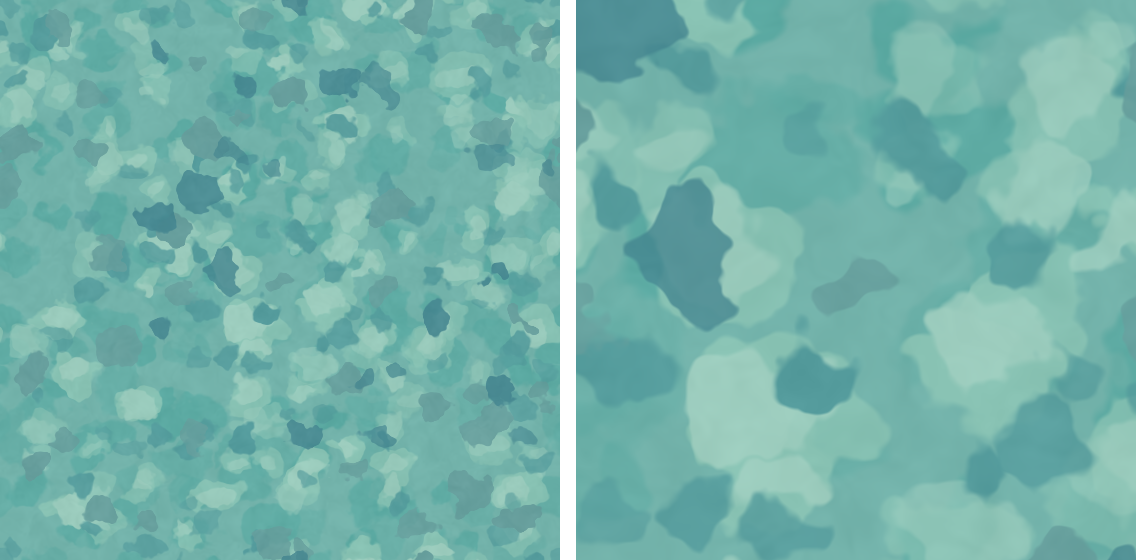
Left: the whole. Right: its middle third, enlarged.
A Shadertoy shader for this pattern:

```glsl
const vec3 BASE  = vec3(0.450, 0.700, 0.668);
const vec3 TEAL  = vec3(0.355, 0.664, 0.634);
const vec3 LIGHT = vec3(0.535, 0.762, 0.702);
const vec3 PALE  = vec3(0.612, 0.800, 0.742);
const vec3 DEEP  = vec3(0.325, 0.605, 0.610);
const vec3 GREY  = vec3(0.400, 0.618, 0.612);
const vec3 DARK  = vec3(0.270, 0.525, 0.565);

vec3 hash3(vec3 p) {
    p = fract(p * vec3(0.1031, 0.1030, 0.0973));
    p += dot(p, p.yxz + 33.33);
    return fract((p.xxy + p.yxx) * p.zyx);
}

// Tiling value noise, centred on zero, three channels
vec3 noise3(vec2 uv, float freq, float seed) {
    vec2 p = uv * freq;
    vec2 i = floor(p);
    vec2 f = smoothstep(0.0, 1.0, p - i);
    vec2 a = mod(i, freq);
    vec2 b = mod(i + 1.0, freq);
    vec3 low  = mix(hash3(vec3(a, seed)), hash3(vec3(b.x, a.y, seed)), f.x);
    vec3 high = mix(hash3(vec3(a.x, b.y, seed)), hash3(vec3(b, seed)), f.x);
    return mix(low, high, f.y) - 0.5;
}

// Bends space so that round blobs get lobed, ragged outlines
vec2 warp(vec2 uv, float seed) {
    return uv + 0.036 * noise3(uv, 27.0, seed).xy
              + 0.013 * noise3(uv, 71.0, seed + 3.0).xy
              + 0.004 * noise3(uv, 170.0, seed + 5.0).xy;
}

// Opacity of a layer of scattered blobs, each with its own strength
float blobs(vec2 p, float cells, float density, float radius,
            float edge, float minStrength, float seed) {
    vec2 home = floor(p * cells);
    float clear = 1.0;
    for (int y = -1; y <= 1; y++) {
        for (int x = -1; x <= 1; x++) {
            vec2 cell = home + vec2(x, y);
            vec2 id = mod(cell, cells);
            vec3 place = hash3(vec3(id, seed));
            vec3 look = hash3(vec3(id, seed + 41.0));
            vec2 d = p - (cell + place.xy) / cells;
            float stretch = mix(0.85, 1.25, look.x);
            float r = radius * mix(0.5, 1.2, look.y);
            float dist = length(d * vec2(1.0 / stretch, stretch)) - r;
            float mask = 1.0 - smoothstep(-edge, edge, dist);
            float strength = mix(minStrength, 1.0, look.z);
            clear *= 1.0 - mask * strength * step(place.z, density);
        }
    }
    return 1.0 - clear;
}

void mainImage(out vec4 fragColor, in vec2 fragCoord) {
    vec2 uv = fragCoord / iResolution.y;
    vec3 color = BASE;

    // Soft washes of teal
    color = mix(color, TEAL, blobs(warp(uv, 11.0), 12.0, 0.85, 0.038, 0.005, 0.3, 12.0));
    color = mix(color, BASE, blobs(warp(uv, 17.0), 13.0, 0.35, 0.024, 0.004, 0.4, 18.0));

    // Light patches with paler cores around the same centres
    color = mix(color, LIGHT, blobs(warp(uv, 23.0), 13.0, 0.65, 0.036, 0.003, 0.55, 24.0));
    color = mix(color, PALE, blobs(warp(uv, 29.0), 13.0, 0.65, 0.024, 0.003, 0.4, 24.0));

    // Deeper spots, then crisp grey and dark islands
    color = mix(color, DEEP, blobs(warp(uv, 37.0), 14.0, 0.42, 0.023, 0.003, 0.5, 38.0));
    color = mix(color, GREY, blobs(warp(uv, 43.0), 10.0, 0.35, 0.032, 0.0015, 0.75, 44.0));
    color = mix(color, DARK, blobs(warp(uv, 53.0), 9.0, 0.38, 0.031, 0.0018, 0.6, 54.0));

    // Faint painterly mottling
    float mottle = noise3(warp(uv, 61.0), 46.0, 62.0).x
                 + 0.6 * noise3(warp(uv, 67.0), 110.0, 68.0).x;
    color += 0.026 * mottle;

    fragColor = vec4(color, 1.0);
}
```
